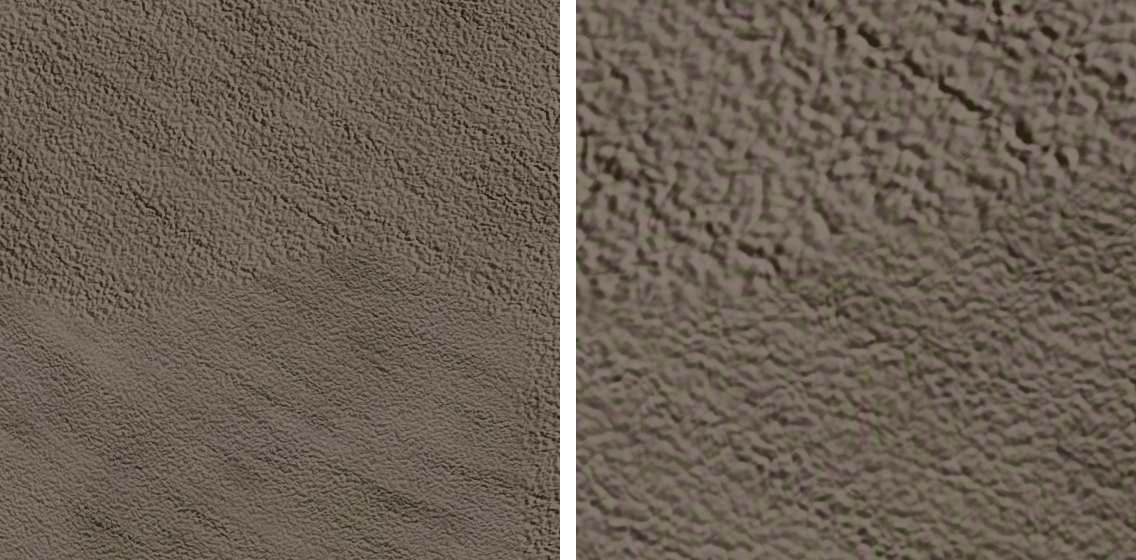
Left, the full canvas; right, a detail of the centre.
Write a WebGL 2 fragment shader that draws this texture.

```glsl
#version 300 es
precision highp float;
// Ploughed soil seen from above: coarse clods around a finer, flatter field.
// Domed cells and noise are lit as a height difference along the light, then
// darkened along thin bent furrows and coloured with a brown earth ramp.

uniform vec2 u_resolution;
out vec4 fragColor;

vec2 hash22(vec2 cell) {
    vec3 p = fract(cell.xyx * vec3(0.1031, 0.1030, 0.0973));
    p += dot(p, p.yzx + 33.33);
    return fract((p.xx + p.yz) * p.zy);
}

vec2 gradientAt(vec2 cell) {
    return normalize(hash22(cell) * 2.0 - 0.9999);
}

// Gradient noise, roughly -0.7 to 0.7
float noise(vec2 p) {
    vec2 i = floor(p), f = fract(p);
    vec2 w = f * f * f * (f * (f * 6.0 - 15.0) + 10.0);
    vec2 e = vec2(1.0, 0.0);
    float low = mix(dot(gradientAt(i), f),
                    dot(gradientAt(i + e.xy), f - e.xy), w.x);
    float high = mix(dot(gradientAt(i + e.yx), f - e.yx),
                     dot(gradientAt(i + e.xx), f - e.xx), w.x);
    return mix(low, high, w.y);
}

// Rounded lumps around scattered points
float domes(vec2 p) {
    vec2 i = floor(p), f = fract(p);
    float nearest = 2.0;
    for (int y = -1; y <= 1; y++) {
        for (int x = -1; x <= 1; x++) {
            vec2 cell = vec2(x, y);
            vec2 d = cell + hash22(i + cell) - f;
            nearest = min(nearest, dot(d, d));
        }
    }
    return -nearest;
}

float clodHeight(vec2 p) {
    return 0.6 * noise(p) + 0.42 * noise(p * 1.7 + 17.3) + 0.8 * domes(p * 0.9);
}

// Lit relief; the soft limit makes lit and shaded faces distinct
float litClods(vec2 p, vec2 light) {
    vec2 offset = 0.24 * normalize(light);
    float slope = clodHeight(p - offset) - clodHeight(p + offset);
    return 6.2 * slope / sqrt(1.0 + 4.0 * slope * slope);
}

// Furrow frame: x runs along the rows, y across them
vec2 furrowFrame(vec2 uv) {
    float across = uv.y + 0.75 * uv.x - 0.2 * uv.x * uv.x * (1.0 - uv.y);
    return vec2(0.8 * uv.x - 0.6 * uv.y, 0.8 * across);
}

// Broad broken streaks that follow the rows
float furrows(vec2 rows) {
    return 0.8 * noise(rows * vec2(2.2, 30.0) + 5.7)
         + 0.8 * noise(rows * vec2(4.0, 64.0) + 31.2);
}

// Long thin grooves, interrupted here and there
float creases(vec2 rows) {
    float line = abs(noise(rows * vec2(1.5, 21.0) + 12.6));
    float broken = smoothstep(-0.1, 0.3, noise(rows * vec2(6.0, 19.0) + 83.1));
    return broken * (1.0 - smoothstep(0.03, 0.13, line));
}

// 1 inside the fine field, 0 among the coarse clods
float fineField(vec2 uv) {
    float ragged = 0.035 * noise(uv * 13.0) + 0.02 * noise(uv * 41.0);
    float top = max(0.5 - 0.7 * uv.x, 0.37 + 0.29 * uv.x);
    top = min(top, 0.56 - 0.55 * (uv.x - 0.65));
    float inside = min(top - uv.y, 0.925 - uv.x) + ragged;
    return smoothstep(-0.018, 0.018, inside);
}

// Brown ramp; tone 0 is the middle earth colour
vec3 soilColour(float tone) {
    float t = clamp(tone, -2.7, 2.3);
    float level = 0.422 + 0.066 * t - 0.010 * t * t;
    return level - vec3(0.0, 0.042, 0.09);
}

void main() {
    vec2 uv = gl_FragCoord.xy / u_resolution.y;
    vec2 rows = furrowFrame(uv);
    float fine = fineField(uv);

    // Clods in two sizes, slightly warped to break up the lattice
    vec2 warp = 0.004 * vec2(noise(uv * 37.0 + 3.1), noise(uv * 37.0 + 71.9));
    float coarseClods = litClods((rows + warp) * vec2(110.0, 108.0), vec2(0.35, 1.0));
    float fineClods = litClods((rows + warp) * vec2(126.0, 152.0), vec2(-0.25, 0.9));
    float clods = mix(coarseClods, 0.74 * fineClods, fine);

    // Furrows deepen the shadows and lay thin dark grooves
    float streak = furrows(rows);
    float crease = creases(rows);
    float patches = noise(uv * 5.0 + 9.4) + 0.6 * noise(uv * 14.0);
    float grain = noise(uv * 180.0);
    float tone = clods * (0.88 - 0.5 * streak) + 0.5 * streak
               - 0.65 * crease + 0.55 * patches + 0.85 * grain + 0.05;

    // Faint colour mottling, with cooler green shadows in the fine field
    vec3 colour = soilColour(tone);
    float mottle = noise(uv * 110.0 + 43.0);
    float haze = noise(uv * 7.0 + 61.0);
    float shadow = smoothstep(0.7, 2.4, -tone);
    colour += mottle * vec3(0.022, -0.022, 0.034);
    colour += fine * haze * vec3(0.004, -0.007, 0.012);
    colour += fine * shadow * vec3(-0.018, 0.008, 0.008);

    fragColor = vec4(colour, 1.0);
}
```
